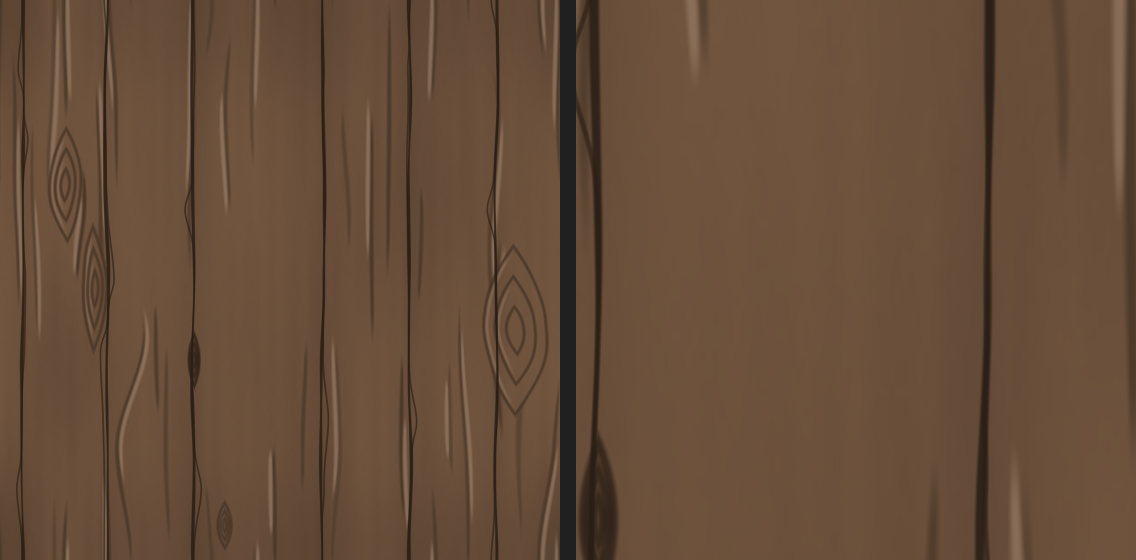
Left, the full canvas; right, a detail of the centre.
Give the GLSL for this texture, as a WebGL 2 fragment shader.

```glsl
#version 300 es
precision highp float;
// Painted wooden planks: six upright boards parted by dark wavering seams.
// Tapered grain strokes are scattered by hash in each board and bend around
// almond-shaped knots. Everything wraps at the canvas edges, so it tiles.

uniform vec2 u_resolution;
out vec4 fragColor;

const vec3 WOOD_DEEP = vec3(0.35, 0.26, 0.19);
const vec3 WOOD_PALE = vec3(0.46, 0.345, 0.255);
const vec3 GRAIN_DARK = vec3(0.27, 0.20, 0.145);
const vec3 GRAIN_LIGHT = vec3(0.57, 0.465, 0.38);
const vec3 SEAM_COLOR = vec3(0.16, 0.115, 0.08);

const int PLANKS = 6;
const float SEAMS[PLANKS] = float[PLANKS](0.040, 0.190, 0.346, 0.576, 0.733, 0.886);
const float SEAM_WIDTH = 0.0023;     // half width
const int STROKES = 5;               // grain strokes per plank
const float STROKE_WIDTH = 0.0038;   // half width
const float LIGHT_SHARE = 0.65;      // strokes that carry a pale edge

const int KNOTS = 5;                 // centre, then half width and half height
const vec4 KNOT[KNOTS] = vec4[KNOTS](
    vec4(0.118, 0.670, 0.028, 0.100), vec4(0.168, 0.485, 0.021, 0.110),
    vec4(0.920, 0.410, 0.056, 0.150), vec4(0.347, 0.357, 0.009, 0.045),
    vec4(0.402, 0.062, 0.012, 0.040));

float hash(vec2 p) {
    vec3 q = fract(p.xyx * 0.1031);
    q += dot(q, q.yzx + 33.33);
    return fract((q.x + q.y) * q.z);
}

// Value noise that repeats after the given number of cells
float noise(vec2 p, vec2 period) {
    vec2 cell = floor(p), f = fract(p);
    f = f * f * (3.0 - 2.0 * f);
    vec2 a = mod(cell, period), b = mod(cell + 1.0, period);
    return mix(mix(hash(a), hash(vec2(b.x, a.y)), f.x),
               mix(hash(vec2(a.x, b.y)), hash(b), f.x), f.y);
}

// Smooth random curve along the height, from -1 to 1
float wave(float y, float cells, float seed) {
    return 2.0 * noise(vec2(seed, y * cells), vec2(999.0, cells)) - 1.0;
}

// Shortest signed offset on the wrapped canvas
vec2 wrap(vec2 d) { return fract(d + 0.5) - 0.5; }

float line(float d, float halfWidth, float blur) {
    float soft = max(blur, 0.7 / u_resolution.y);
    return 1.0 - smoothstep(halfWidth - soft, halfWidth + soft, abs(d));
}

// Brush stroke that thins and fades towards both ends
float stroke(vec2 d, float halfLength) {
    float t = d.y / halfLength;
    float taper = max(0.0, 1.0 - t * t);
    float w = STROKE_WIDTH * (0.45 + 0.55 * taper);
    return line(d.x, w, w * 0.8) * smoothstep(0.0, 0.55, taper);
}

// Signed distance to an almond, near its outline
float almond(vec2 d, vec2 r) {
    float t = d.y / r.y;
    return (abs(d.x) - r.x * (1.0 - t * t)) / length(vec2(1.0, 2.0 * r.x * t / r.y));
}

vec3 boards(vec2 p) {
    float tone = 0.60 + 0.50 * (noise(p * vec2(9.0, 3.0), vec2(9.0, 3.0)) - 0.5);
    tone += 0.16 * (noise(p * vec2(70.0, 4.0), vec2(70.0, 4.0)) - 0.5);
    tone += 0.05 * (noise(p * vec2(240.0, 90.0), vec2(240.0, 90.0)) - 0.5);
    tone -= 0.22 * (1.0 - smoothstep(0.0, 0.22, min(p.y, 1.0 - p.y)));
    for (int i = 0; i < PLANKS; i++)
        tone -= 0.22 * exp(-abs(wrap(p - SEAMS[i]).x) / 0.018);
    return mix(WOOD_DEEP, WOOD_PALE, clamp(tone, 0.0, 1.0));
}

vec3 addGrain(vec3 color, vec2 p) {
    // Push the grain aside around the knots
    vec2 g = p;
    float clear = 1.0;
    for (int k = 0; k < KNOTS; k++) {
        vec2 d = wrap(p - KNOT[k].xy), u = d / KNOT[k].zw;
        g.x -= 0.6 * d.x * exp(-0.4 * u.x * u.x - 0.7 * u.y * u.y);
        clear *= smoothstep(-0.006, 0.004, almond(d, KNOT[k].zw));
    }
    for (int i = 0; i < PLANKS; i++) {
        float right = SEAMS[(i + 1) % PLANKS] + (i == PLANKS - 1 ? 1.0 : 0.0);
        for (int j = 0; j < STROKES; j++) {
            float id = float(i * STROKES + j) + 11.0;
            float across = (float(j) + 0.25 + 0.5 * hash(vec2(id, 1.0))) / float(STROKES);
            float bend = 0.006 + 0.022 * pow(hash(vec2(id, 2.0)), 4.0);
            float x = mix(SEAMS[i], right, across) + bend * wave(p.y, 5.0, id);
            vec2 d = wrap(g - vec2(x, hash(vec2(id, 3.0))));
            float len = mix(0.10, 0.28, hash(vec2(id, 4.0)));
            float depth = mix(0.4, 0.85, hash(vec2(id, 5.0)));
            color = mix(color, GRAIN_DARK, depth * clear * stroke(d, len));
            // Pale edge, staggered along the dark stroke
            float side = hash(vec2(id, 6.0)) < 0.5 ? -1.0 : 1.0;
            vec2 shift = vec2(0.0065 * side, 0.5 * len * wave(0.0, 1.0, id + 50.0));
            float lit = step(hash(vec2(id, 7.0)), LIGHT_SHARE) * 0.75 * clear;
            color = mix(color, GRAIN_LIGHT, lit * stroke(wrap(d - shift), len * 0.7));
        }
    }
    return color;
}

vec3 addKnots(vec3 color, vec2 p) {
    for (int k = 0; k < KNOTS; k++) {
        vec2 d = wrap(p - KNOT[k].xy), r = KNOT[k].zw;
        d.x += 0.10 * r.x * wave(p.y, 14.0, float(k) + 200.0);
        vec3 ink = mix(SEAM_COLOR, GRAIN_DARK, smoothstep(0.009, 0.012, r.x));
        for (float ring = 1.0; ring > 0.2; ring -= 0.36) {
            float edge = almond(d, r * ring);
            color = mix(color, ink, 0.75 * line(edge, 0.0026, 0.002));
            float lit = smoothstep(0.0, -0.4 * r.x, d.x) * step(0.5, ring);
            color = mix(color, GRAIN_LIGHT, 0.5 * lit * line(edge + 0.006, 0.0025, 0.002));
        }
    }
    return color;
}

vec3 addSeams(vec3 color, vec2 p) {
    for (int i = 0; i < PLANKS; i++) {
        float seed = float(i) * 7.0 + 300.0;
        float x = wrap(p - SEAMS[i]).x - 0.004 * wave(p.y, 6.0, seed);
        float w = SEAM_WIDTH * (1.0 + 0.45 * wave(p.y, 11.0, seed + 1.0));
        // A thinner strand splits off and rejoins
        float split = wave(p.y, 8.0, seed + 2.0);
        float strand = line(x - 0.014 * split * split * split, 0.0015, 0.001);
        color = mix(color, SEAM_COLOR, 0.65 * strand);
        color = mix(color, SEAM_COLOR, 0.88 * line(x, w, 0.0014));
    }
    return color;
}

void main() {
    vec2 p = gl_FragCoord.xy / u_resolution;
    vec3 color = addGrain(boards(p), p);
    color = addSeams(addKnots(color, p), p);
    fragColor = vec4(color, 1.0);
}
```
